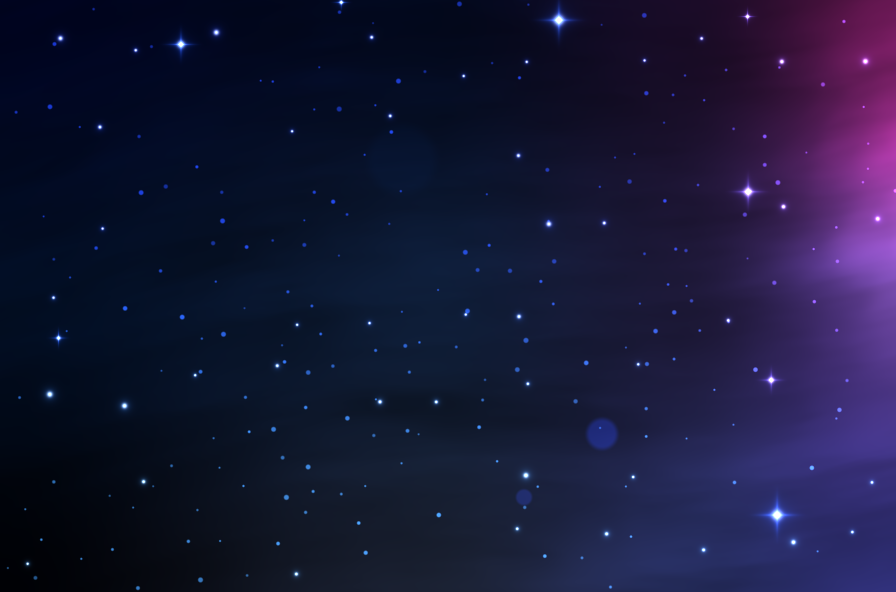
Write a Shadertoy shader that draws this background.

```glsl
vec2 hash2(vec2 p) {
    vec3 q = fract(p.xyx * vec3(0.1031, 0.1030, 0.0973));
    q += dot(q, q.yzx + 33.33);
    return fract((q.xx + q.yz) * q.zy);
}

float gradientNoise(vec2 p) {
    vec2 cell = floor(p), f = fract(p);
    vec2 w = f * f * f * (f * (f * 6.0 - 15.0) + 10.0);
    vec4 corner;
    for (int i = 0; i < 4; i++) {
        vec2 o = vec2(i & 1, i >> 1);
        corner[i] = dot(hash2(cell + o + 57.0) * 2.0 - 1.0, f - o);
    }
    return mix(mix(corner.x, corner.y, w.x), mix(corner.z, corner.w, w.x), w.y);
}

float fbm(vec2 p) {
    float sum = 0.0, amp = 0.6;
    for (int i = 0; i < 4; i++) {
        sum += amp * gradientNoise(p);
        p = p * 1.9 + vec2(7.3, 3.1);
        amp *= 0.55;
    }
    return sum;
}

vec3 column(float y, vec3 low, vec3 middle, vec3 high) {
    return mix(mix(low, middle, smoothstep(0.0, 0.5, y)), high, smoothstep(0.45, 1.0, y));
}

vec3 skyGradient(vec2 p) {
    vec3 left = column(p.y, vec3(0.0, 0.004, 0.02), vec3(0.008, 0.055, 0.14), vec3(0.0, 0.015, 0.12));
    vec3 centre = column(p.y, vec3(0.10, 0.125, 0.19), vec3(0.05, 0.105, 0.20), vec3(0.01, 0.035, 0.12));
    vec3 inner = column(p.y, vec3(0.15, 0.18, 0.38), vec3(0.12, 0.10, 0.23), vec3(0.10, 0.045, 0.15));
    vec3 right = column(p.y, vec3(0.19, 0.19, 0.48), vec3(0.24, 0.16, 0.43), vec3(0.27, 0.06, 0.22));
    vec3 sky = mix(left, centre, smoothstep(0.0, 0.78, p.x));
    sky = mix(sky, inner, smoothstep(0.72, 1.22, p.x));
    return mix(sky, right, smoothstep(1.15, 1.5, p.x));
}

// Translucent, ragged sheets of cloud stacked towards the right edge
vec3 pinkClouds(vec2 p) {
    vec3 tint = mix(vec3(0.36, 0.22, 0.42), vec3(0.45, 0.11, 0.34), smoothstep(0.5, 0.8, p.y));
    float sheets = 0.0;
    for (int i = 0; i < 6; i++) {
        float k = float(i);
        float rim = 1.32 + 0.035 * k + 0.17 * fbm(vec2(p.x * 3.0 + k * 5.7, p.y * 6.0 + k * 2.3 - p.x * 2.0));
        sheets += smoothstep(rim, rim + 0.06, p.x) / 6.0;
    }
    vec2 g = (p - vec2(1.56, 0.67)) / vec2(0.20, 0.27);
    return tint * exp(-dot(g, g)) * (0.45 + 0.65 * sheets);
}

vec3 starTint(vec2 p) {
    vec3 tint = mix(vec3(0.25, 0.60, 0.95), vec3(0.12, 0.24, 0.85), smoothstep(0.15, 0.65, p.y));
    return mix(tint, vec3(0.50, 0.30, 0.95), smoothstep(1.1, 1.4, p.x) * smoothstep(0.2, 0.5, p.y));
}

// Flat little discs, densest along a rising diagonal
vec3 dimStars(vec2 p, float pixel) {
    const float size = 0.05;
    vec2 cell = floor(p / size);
    vec2 spot = (cell + 0.12 + 0.76 * hash2(cell + 11.0)) * size;
    vec2 rnd = hash2(cell + 83.0);
    float band = exp(-pow((spot.y - 0.22 - 0.3 * spot.x) / 0.3, 2.0));
    float present = step(rnd.x, 0.20 + 0.32 * band * smoothstep(0.1, 0.6, spot.x));
    float radius = mix(0.0014, 0.0042, rnd.y * rnd.y);
    float disc = 1.0 - smoothstep(radius - pixel, radius + pixel, length(p - spot));
    return starTint(spot) * disc * present * (0.55 + 0.4 * fract(rnd.x * 37.0));
}

// White points in a coloured halo
vec3 brightStars(vec2 p) {
    const float size = 0.14;
    vec2 cell = floor(p / size);
    vec2 spot = (cell + 0.2 + 0.6 * hash2(cell + 29.0)) * size;
    vec2 rnd = hash2(cell + 141.0);
    float radius = mix(0.0020, 0.0042, rnd.y * rnd.y);
    float d = length(p - spot) / radius;
    vec3 light = vec3(0.95) * exp(-d * d) + starTint(spot) * exp(-d * 0.85);
    return light * step(rnd.x, 0.62);
}

vec3 sparkle(vec2 p, vec2 centre, float arm, vec3 tint) {
    vec2 q = abs(p - centre) / arm;
    vec2 taper = pow(max(1.0 - q, 0.0), vec2(2.5));
    float rays = taper.x * exp(-q.y * 18.0) + taper.y * exp(-q.x * 18.0);
    float core = exp(-dot(q, q) * 60.0);
    return tint * (rays + 0.35 * exp(-length(q) * 5.0)) + vec3(0.9) * (core + 0.3 * rays * rays);
}

float softDisc(vec2 p, vec2 centre, float radius) {
    return 1.0 - smoothstep(radius * 0.75, radius * 1.15, length(p - centre));
}

void mainImage(out vec4 fragColor, in vec2 fragCoord) {
    float pixel = 1.0 / iResolution.y;
    vec2 p = fragCoord * pixel;
    p.x *= 1.515 * iResolution.y / iResolution.x;

    // Sky with long, gently bent wisps
    float bend = p.y - 0.16 * p.x - 0.05 * sin(p.x * 3.5);
    float wisps = fbm(vec2(p.x * 1.6, bend * 9.0));
    float veil = fbm(vec2(p.x * 2.2 + 9.0, bend * 5.0 + wisps));
    vec3 color = skyGradient(p) * (1.0 + 0.40 * wisps + 0.35 * veil);
    color += pinkClouds(p) * (1.0 + 0.35 * wisps);

    // Out-of-focus discs
    color += vec3(0.03, 0.06, 0.26) * softDisc(p, vec2(1.018, 0.267), 0.027);
    color += vec3(0.03, 0.05, 0.20) * softDisc(p, vec2(0.886, 0.160), 0.014);
    color += vec3(0.0, 0.012, 0.03) * softDisc(p, vec2(0.68, 0.73), 0.06);

    color += dimStars(p, pixel) + brightStars(p);

    // Large four-pointed stars
    vec3 blue = vec3(0.10, 0.32, 1.0), violet = vec3(0.42, 0.30, 1.0);
    color += sparkle(p, vec2(0.306, 0.925), 0.042, blue);
    color += sparkle(p, vec2(0.945, 0.966), 0.058, blue);
    color += sparkle(p, vec2(1.314, 0.130), 0.058, blue * 1.1);
    color += sparkle(p, vec2(1.265, 0.676), 0.045, violet);
    color += sparkle(p, vec2(1.304, 0.358), 0.032, violet);
    color += sparkle(p, vec2(1.264, 0.972), 0.022, violet);
    color += sparkle(p, vec2(0.099, 0.429), 0.024, blue);
    color += sparkle(p, vec2(0.577, 0.996), 0.022, blue);

    fragColor = vec4(clamp(color, 0.0, 1.0), 1.0);
}
```
